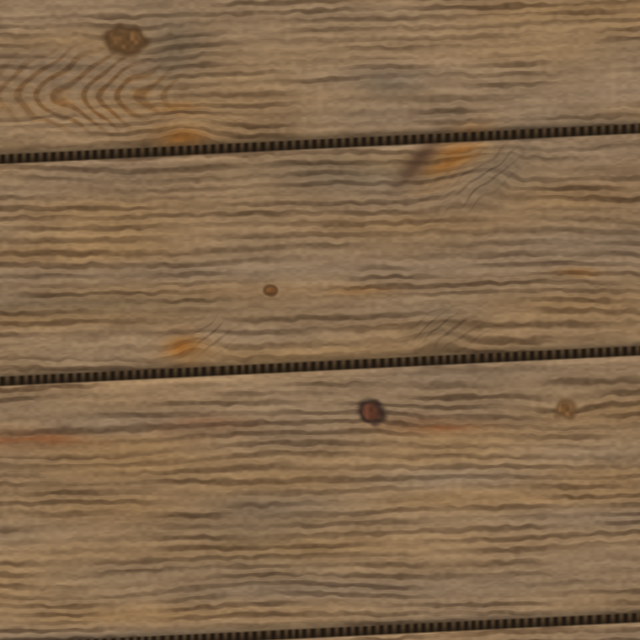
Give the GLSL for this texture, as a three.js fragment shader.

```glsl
// Weathered softwood planks: three boards split by slightly tilted dark grooves.
// Stretched value noise and a warped sine make the broken grain; soft ellipses
// add ochre, red and grey stains, and ringed ellipses add the knots.
varying vec2 vUv;

float hash(vec2 p) {
  vec3 q = fract(p.xyx * 0.1031);
  q += dot(q, q.yzx + 33.33);
  return fract((q.x + q.y) * q.z);
}

float noise(vec2 p) {
  vec2 i = floor(p), f = fract(p);
  f = f * f * (3.0 - 2.0 * f);
  return mix(mix(hash(i), hash(i + vec2(1.0, 0.0)), f.x),
             mix(hash(i + vec2(0.0, 1.0)), hash(i + 1.0), f.x), f.y);
}

// Soft elliptical spot
float spot(vec2 p, vec2 center, vec2 radius) {
  vec2 q = (p - center) / radius;
  return exp(-dot(q, q));
}

// Spot leaning to the right as it rises
float leaningSpot(vec2 p, vec2 center, vec2 radius) {
  vec2 q = p - center;
  return spot(vec2(q.x - 0.75 * q.y, q.y), vec2(0.0), radius);
}

// Knot with a dark, uneven rim
vec3 knot(vec3 wood, vec2 p, vec2 center, vec2 radius, vec3 core, vec3 rim) {
  float d = length((p - center) / radius) + 0.5 * (noise(p * 75.0) - 0.5);
  vec3 inside = core * (0.8 + 0.4 * noise(p * 150.0));
  wood = mix(wood, rim, 0.8 * (1.0 - smoothstep(0.7, 1.3, d)));
  return mix(wood, inside, 1.0 - smoothstep(0.4, 0.9, d));
}

void main() {
  vec2 p = vUv;

  // Grooves: board number and signed distance to the nearest one
  float board = 0.0, groove = 1.0;
  for (int i = 0; i < 3; i++) {
    float k = float(i);
    float d = p.y - (0.417 * k - 0.035 * k * (k - 1.0) - 0.013 + 0.048 * p.x);
    board += step(0.0, d);
    if (abs(d) < abs(groove)) groove = d;
  }

  // Grain coordinates, frayed and bent around knots
  vec2 g = vec2(p.x + board * 7.3, p.y - 0.026 * p.x);
  g.y += 0.006 * (noise(vec2(g.x * 4.0, g.y * 7.0)) - 0.5);
  g.y += 0.005 * (noise(vec2(g.x * 55.0, g.y * 90.0)) - 0.5);
  g.y -= 0.020 * leaningSpot(p, vec2(0.755, 0.73), vec2(0.055, 0.05));
  g.y -= 0.014 * spot(p, vec2(0.31, 0.455), vec2(0.035, 0.03));
  g.y -= 0.014 * spot(p, vec2(0.69, 0.475), vec2(0.045, 0.03));
  g.y -= 0.018 * spot(p, vec2(0.29, 0.79), vec2(0.06, 0.035));
  g.y += 0.012 * spot(p, vec2(0.22, 0.925), vec2(0.06, 0.035));
  g.y -= 0.008 * spot(p, vec2(0.579, 0.34), vec2(0.06, 0.03));
  g.y += 0.010 * spot(p, vec2(0.88, 0.36), vec2(0.06, 0.03));

  // Dark growth lines, broken along their length
  float phase = g.y * 61.0 + 1.5 * noise(vec2(g.x * 3.5, g.y * 14.0));
  float line = smoothstep(0.1, 1.0, 0.5 + 0.5 * sin(6.2832 * phase));
  line *= 0.2 + 0.95 * smoothstep(0.15, 0.85, noise(vec2(g.x * 10.0, phase * 0.9)));

  // Short slanted ripples beside the stains
  float ripple = smoothstep(0.3, 1.0, sin(dot(p, vec2(250.0, -330.0)) + 5.0 * noise(p * 40.0)));
  float ripples = leaningSpot(p, vec2(0.755, 0.72), vec2(0.035, 0.05))
    + spot(p, vec2(0.70, 0.485), vec2(0.05, 0.025)) + spot(p, vec2(0.33, 0.475), vec2(0.03, 0.025));
  line = mix(line, ripple, 0.65 * min(ripples, 1.0));

  // Nested chevrons below the upper left knot
  float rise = p.y - 0.853;
  float chevron = p.x - 1.7 * sqrt(rise * rise + 0.0004) + 0.035 * noise(p * 25.0);
  float arcs = 0.5 + 0.5 * sin(chevron * 190.0);
  float fan = smoothstep(0.2, 0.8, spot(p, vec2(0.13, 0.86), vec2(0.16, 0.07)));
  line = mix(line, 0.85 * smoothstep(0.45, 1.0, arcs) + 0.25 * line, 0.8 * fan);

  // Wood tone
  float broad = noise(vec2(g.x * 2.5, g.y * 16.0)) - 0.5;
  float streak = noise(vec2(g.x * 15.0, g.y * 125.0)) - 0.5;
  float fiber = noise(vec2(p.x * 120.0, g.y * 250.0)) - 0.5;
  float tone = 0.80 + 0.20 * broad + 0.28 * streak + 0.20 * fiber - 0.46 * line;
  vec3 color = mix(vec3(0.325, 0.247, 0.175), vec3(0.63, 0.515, 0.382), tone);
  float warmth = noise(vec2(g.x * 4.0, g.y * 30.0 + 40.0)) - 0.5;
  color *= 1.0 + warmth * vec3(0.06, 0.0, -0.14);

  // Grey weathering
  float grey = 0.8 * spot(p, vec2(0.54, 0.735), vec2(0.13, 0.035))
    + 0.8 * spot(p, vec2(0.10, 0.525), vec2(0.22, 0.018))
    + 0.5 * spot(p, vec2(0.40, 0.16), vec2(0.11, 0.07))
    + 0.7 * spot(p, vec2(0.27, 0.92), vec2(0.05, 0.06))
    + 0.7 * spot(p, vec2(0.61, 0.87), vec2(0.05, 0.02))
    + 0.6 * leaningSpot(p, vec2(0.78, 0.735), vec2(0.045, 0.06))
    + 0.6 * spot(p, vec2(0.69, 0.485), vec2(0.045, 0.03));
  color = mix(color, color * vec3(0.80, 0.83, 0.88), min(grey, 1.0));

  // Ochre, red and purple stains
  float ochre = leaningSpot(p, vec2(0.705, 0.755), vec2(0.035, 0.045))
    + spot(p, vec2(0.285, 0.455), vec2(0.028, 0.026))
    + spot(p, vec2(0.28, 0.785), vec2(0.04, 0.016))
    + 0.6 * spot(p, vec2(0.28, 0.83), vec2(0.035, 0.010))
    + 0.6 * spot(p, vec2(0.90, 0.574), vec2(0.035, 0.008))
    + 0.5 * spot(p, vec2(0.57, 0.545), vec2(0.05, 0.008))
    + 0.5 * fan * arcs;
  color = mix(color, color * vec3(1.0, 0.82, 0.55), min(ochre, 1.0) * (0.75 + streak));
  float red = spot(p, vec2(0.04, 0.314), vec2(0.09, 0.014))
    + spot(p, vec2(0.68, 0.337), vec2(0.075, 0.012))
    + 0.7 * spot(p, vec2(0.32, 0.335), vec2(0.08, 0.014));
  color = mix(color, color * vec3(0.87, 0.69, 0.59), red * (0.7 + streak));
  float purple = leaningSpot(p, vec2(0.655, 0.75), vec2(0.018, 0.04));
  color = mix(color, vec3(0.25, 0.17, 0.13), 0.65 * purple);

  // Knots
  color = knot(color, p, vec2(0.196, 0.937), vec2(0.031, 0.024), vec3(0.43, 0.31, 0.19), vec3(0.29, 0.20, 0.12));
  color = knot(color, p, vec2(0.580, 0.357), vec2(0.022, 0.019), vec3(0.36, 0.22, 0.16), vec3(0.15, 0.11, 0.10));
  color = knot(color, p, vec2(0.883, 0.360), vec2(0.019, 0.016), vec3(0.46, 0.33, 0.20), vec3(0.40, 0.29, 0.19));
  color = knot(color, p, vec2(0.422, 0.546), vec2(0.012, 0.008), vec3(0.42, 0.28, 0.16), vec3(0.31, 0.21, 0.13));

  // Shaded upper lip, pale lower lip and ribbed groove
  color *= 1.0 - 0.30 * smoothstep(0.022, 0.006, groove) * step(0.0, groove);
  color *= 1.0 + 0.12 * spot(vec2(0.0, groove), vec2(0.0, -0.013), vec2(1.0, 0.004));
  float rib = 0.5 + 0.5 * sin(p.x * 480.0 + 3.0 * noise(p * vec2(25.0, 3.0)));
  float lit = rib * (0.35 + 0.65 * smoothstep(-0.008, 0.005, groove));
  vec3 grooveColor = mix(vec3(0.12, 0.09, 0.06), vec3(0.30, 0.235, 0.16), lit);
  color = mix(color, grooveColor, 1.0 - smoothstep(0.005, 0.0095, abs(groove)));

  gl_FragColor = vec4(color, 1.0);
}
```
